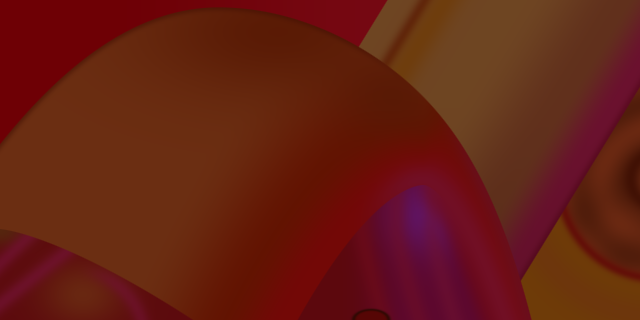
This background is drawn by a Shadertoy shader. Its source:

```glsl
const vec3 CRIMSON = vec3(0.43, 0.0, 0.02);
const vec3 TAN = vec3(0.45, 0.28, 0.14);
const vec3 GOLD = vec3(0.43, 0.23, 0.03);
const vec3 BROWN = vec3(0.42, 0.18, 0.07);
const vec3 RUST = vec3(0.385, 0.075, 0.005);
const vec3 RED = vec3(0.45, 0.03, 0.025);
const vec3 ROSE = vec3(0.44, 0.07, 0.19);
const vec3 PURPLE = vec3(0.37, 0.08, 0.40);
const vec3 SHADOW = vec3(0.26, 0.06, 0.01);

// Antialiased coverage of the region where field is positive
float cover(float field) {
    return clamp(0.5 + field / max(fwidth(field), 1e-5), 0.0, 1.0);
}

float ridge(float d, float width) {
    return exp(-d * d / (width * width));
}

float glow(vec2 p, vec2 center, vec2 radius) {
    vec2 q = (p - center) / radius;
    return exp(-dot(q, q));
}

float segmentDist(vec2 p, vec2 a, vec2 b) {
    vec2 ab = b - a;
    return length(p - a - ab * clamp(dot(p - a, ab) / dot(ab, ab), 0.0, 1.0));
}

// Heights of the two arch outlines
float outerTop(float x) {
    float dx = x - 0.682;
    float bend = dx < 0.0 ? 0.92 : 0.634 + 0.427 * pow(dx, 5.0);
    return 0.977 - bend * dx * dx;
}

float innerTop(float x) {
    float dx = x - 1.323;
    return 0.422 - (dx < 0.0 ? 1.99 : 4.5) * pow(abs(dx), 1.66);
}

// Vertical offset turned into an approximate distance
float slopeDist(float dy, float slope) {
    return dy / sqrt(1.0 + slope * slope);
}

vec3 ribbonColor(float s, float y) {
    vec3 col = mix(TAN * 0.96, SHADOW * 1.3, 0.75 * ridge(s - 0.125, 0.025));
    col = mix(col, GOLD, 0.8 * ridge(s - 0.19, 0.06));
    col = mix(col, vec3(0.38, 0.19, 0.11), smoothstep(0.45, 0.76, s));
    col = mix(col, ROSE * 0.95, smoothstep(0.78, 0.95, s));
    col = mix(col, vec3(0.36, 0.04, 0.13), ridge(s - 1.0, 0.018));
    return col * mix(0.94, 1.0, smoothstep(0.1, 0.7, y));
}

vec3 swirlColor(vec2 p) {
    vec2 q = p - vec2(2.057, 0.44);
    float r = length(q);
    float wave = sin(r * 45.0 + 2.0 * q.y) + 0.5 * sin(q.x * 19.0 - q.y * 27.0);
    vec3 inside = mix(vec3(0.31, 0.11, 0.04), vec3(0.42, 0.16, 0.07), 0.5 + 0.3 * wave);
    vec3 outside = mix(GOLD, BROWN, 0.4 * ridge(r - 0.43, 0.05));
    vec3 col = mix(inside, outside, smoothstep(0.285, 0.335, r));
    col = mix(col, vec3(0.38, 0.04, 0.03), 0.85 * ridge(r - 0.31, 0.016));
    return mix(col, SHADOW * 0.9, 0.8 * ridge(r - 0.085, 0.025));
}

vec3 archColor(vec2 p, float inner, float outer) {
    vec3 col = mix(RUST, BROWN, smoothstep(0.17, 0.42, inner));
    col = mix(col, vec3(0.34, 0.09, 0.01), 0.85 * glow(p, vec2(0.87, 0.9), vec2(0.42, 0.2)));
    col = mix(col, vec3(0.34, 0.10, 0.02), 0.8 * glow(p, vec2(1.23, 0.7), vec2(0.16, 0.13)));
    col = mix(col, RED, 1.0 - smoothstep(0.04, 0.19, inner));
    float crown = smoothstep(1.08, 1.3, p.x);
    col = mix(col, ROSE, 0.7 * crown * ridge(inner - 0.015, 0.05));
    col = mix(col, ROSE * 0.9, 0.5 * smoothstep(1.35, 1.5, p.x) * ridge(outer, 0.035));
    return mix(col, SHADOW, 0.5 * ridge(outer, 0.012) * (1.0 - crown));
}

vec3 hollowColor(vec2 p) {
    vec3 col = mix(vec3(0.36, 0.03, 0.05), vec3(0.36, 0.03, 0.18), smoothstep(1.05, 1.3, p.x));
    col = mix(col, PURPLE, glow(p, vec2(1.34, 0.33), vec2(0.13, 0.12)));
    // Curved satin folds
    for (int i = 0; i < 3; i++) {
        float k = float(i);
        float bend = 1.13 + 0.11 * k + 0.32 * pow(max(0.28 - p.y, 0.0), 1.2);
        col = mix(col, mix(RED, ROSE, 0.4 + 0.3 * k), 0.5 * ridge(p.x - bend, 0.032));
    }
    // Small rolled lip at the bottom
    float lip = length((p - vec2(1.16, 0.0)) / vec2(0.055, 0.032)) - 1.0;
    col = mix(col, RED * 0.75, cover(-lip));
    return mix(col, SHADOW * 0.6, 0.8 * ridge(lip, 0.12));
}

vec3 foldColor(vec2 p) {
    vec3 col = mix(vec3(0.36, 0.04, 0.05), BROWN, 0.8 * glow(p, vec2(0.26, 0.08), vec2(0.13, 0.1)));
    col = mix(col, BROWN * 0.8, glow(p, vec2(0.0, 0.28), vec2(0.09, 0.05)));
    for (int i = 0; i < 2; i++) {
        float shift = 0.11 * float(i);
        float d = segmentDist(p, vec2(-0.1, 0.08 - shift), vec2(0.1 + shift, 0.27 - 0.5 * shift));
        col = mix(col, ROSE, 0.75 * ridge(d, 0.025));
    }
    float arc = length(p - vec2(0.24, -0.06)) - 0.21;
    return mix(col, ROSE, 0.65 * ridge(arc, 0.025) * smoothstep(0.23, 0.38, p.x));
}

void mainImage(out vec4 fragColor, in vec2 fragCoord) {
    vec2 p = fragCoord / iResolution.xy * vec2(2.0, 1.0);

    // Backdrop and diagonal ribbon
    float s = (p.x + 0.615 * (1.0 - p.y) - 1.211) / 0.956;
    vec3 col = mix(CRIMSON, vec3(0.46, 0.03, 0.07), smoothstep(0.3, 1.2, p.x));
    col = mix(col, ribbonColor(s, p.y), cover(s));
    col = mix(col, swirlColor(p), cover(s - 1.0));

    // Arch outlines
    const float STEP = 0.004;
    float outerField = outerTop(p.x) - p.y;
    float innerField = p.y - innerTop(p.x);
    float outerSlope = (outerTop(p.x + STEP) - outerTop(p.x - STEP)) / (2.0 * STEP);
    float innerSlope = (innerTop(p.x + STEP) - innerTop(p.x - STEP)) / (2.0 * STEP);
    float outer = slopeDist(outerField, outerSlope);
    float inner = slopeDist(innerField, innerSlope);

    // Arch surface, with a hollow that blends softly on its right
    vec3 arch = archColor(p, inner, outer);
    float softness = smoothstep(1.27, 1.4, p.x);
    float hollow = mix(cover(-innerField), smoothstep(-0.02, 0.1, -inner), softness);
    arch = mix(arch, hollowColor(p), hollow);

    // Folds below the left hem
    float hem = 0.284 - 0.57 * pow(p.x, 1.38) - p.y;
    arch = mix(arch, foldColor(p), cover(hem));
    col = mix(col, arch, cover(outerField));
    fragColor = vec4(col, 1.0);
}
```
